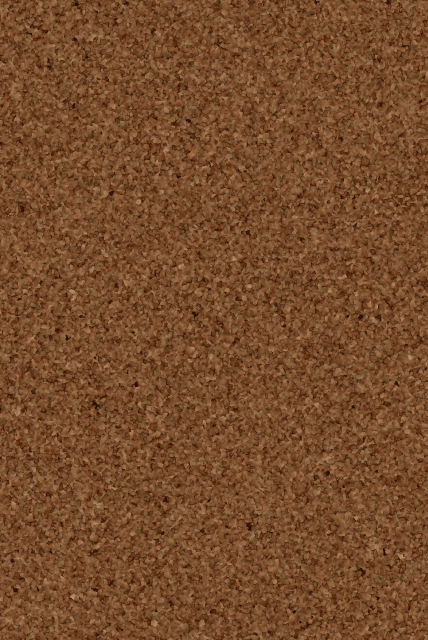
Reproduce this texture procedurally as a WebGL 2 fragment shader.

```glsl
#version 300 es
precision highp float;
precision highp int;

uniform vec2 u_resolution;
out vec4 fragColor;

const float GRAIN_ROWS    = 164.0;  // grains along the canvas height
const float STRETCH_MAX   = 2.2;    // longest grain proportion
const float SIZE_SPREAD   = 0.40;   // variation of grain size
const float EDGE_WARP     = 0.45;   // raggedness of grain outlines
const float TONE_SPREAD   = 0.092;  // brightness variation between grains
const float TONE_ALTERNATE = 0.024; // contrast between adjoining grains
const float TILT_SHADING  = 0.10;   // light slope across a tilted flake
const float HUE_SPREAD    = 0.016;  // reddish to olive variation
const float CREVICE_WIDTH = 0.30;   // gap between grains, in cells
const float CREVICE_DEPTH = 0.19;
const float FIBRE_DEPTH   = 0.10;   // fine mottling inside grains
const float CLOUD_DEPTH   = 0.010;  // broad unevenness of the sheet
const float PALE_SHARE    = 0.035;
const float PALE_LIFT     = 0.07;
const float PIT_SHARE     = 0.007;
const float PIT_DEPTH     = 0.26;
const int   SAMPLES       = 2;      // antialiasing samples per axis

const vec3 CORK_COLOR = vec3(0.494, 0.323, 0.191);
const vec3 PIT_COLOR  = vec3(0.11, 0.065, 0.035);
const vec3 TONE_AXIS  = vec3(1.0, 1.0, 0.88);
const vec3 SHADE_AXIS = vec3(1.0, 0.92, 0.72);
const vec3 HUE_AXIS   = vec3(1.0, -0.45, -0.5);

// Integer hash giving three values in 0..1
vec3 hash3(ivec2 cell, int seed) {
    uvec3 v = uvec3(ivec3(cell, seed) + 4096);
    v = v * 1664525u + 1013904223u;
    v.x += v.y * v.z;
    v.y += v.z * v.x;
    v.z += v.x * v.y;
    v ^= v >> 16u;
    v.x += v.y * v.z;
    v.y += v.z * v.x;
    v.z += v.x * v.y;
    return vec3(v >> 8u) / 16777216.0;
}

vec2 valueNoise(vec2 p, int seed) {
    ivec2 c = ivec2(floor(p));
    vec2 f = fract(p);
    f = f * f * (3.0 - 2.0 * f);
    vec2 low  = mix(hash3(c, seed).xy, hash3(c + ivec2(1, 0), seed).xy, f.x);
    vec2 high = mix(hash3(c + ivec2(0, 1), seed).xy, hash3(c + ivec2(1, 1), seed).xy, f.x);
    return mix(low, high, f.y);
}

// Distance to a turned, stretched and slightly angular grain
float grainDistance(vec2 offset, vec3 shape) {
    float angle = shape.x * 3.14159;
    float c = cos(angle), s = sin(angle);
    float stretch = sqrt(mix(1.0, STRETCH_MAX, shape.y));
    vec2 q = abs(mat2(c, -s, s, c) * offset) * vec2(1.0 / stretch, stretch);
    float size = 1.0 + SIZE_SPREAD * (shape.z - 0.5) * 2.0;
    return mix(length(q), max(q.x, q.y), 0.6) / size;
}

// Nearest grain in xy, gap to the next grain in z
vec3 nearestGrain(vec2 p) {
    ivec2 base = ivec2(floor(p));
    ivec2 owner = base;
    float first = 9.0, second = 9.0;
    for (int y = -2; y <= 2; y++) {
        for (int x = -2; x <= 2; x++) {
            ivec2 cell = base + ivec2(x, y);
            vec2 offset = p - vec2(cell) - hash3(cell, 1).xy;
            float d = grainDistance(offset, hash3(cell, 2));
            if (d < first) {
                second = first;
                first = d;
                owner = cell;
            } else {
                second = min(second, d);
            }
        }
    }
    return vec3(vec2(owner), second - first);
}

vec3 corkColor(vec2 uv) {
    vec2 p = uv * GRAIN_ROWS;
    p += EDGE_WARP * (valueNoise(p * 1.6, 9) - 0.5);
    vec3 grain = nearestGrain(p);
    ivec2 id = ivec2(grain.xy);
    vec3 tint = hash3(id, 3);
    vec3 trait = hash3(id, 4);

    // Grain tone, with rare pale chips
    float tone = (tint.x + tint.y - 1.0) * TONE_SPREAD;
    tone += TONE_ALTERNATE * (float((id.x + id.y) & 1) * 2.0 - 1.0);
    tone += PALE_LIFT * step(trait.x, PALE_SHARE);

    // Flake tilt and fine fibres
    vec2 offset = p - grain.xy - hash3(id, 1).xy;
    float heading = trait.y * 6.28318;
    tone += TILT_SHADING * dot(offset, vec2(cos(heading), sin(heading)));
    tone += FIBRE_DEPTH * (valueNoise(p * 2.1, 6).x - 0.5);

    // Broad unevenness
    tone += CLOUD_DEPTH * (valueNoise(uv * 9.0, 7).x - 0.5);
    vec3 color = CORK_COLOR + TONE_AXIS * tone + HUE_AXIS * HUE_SPREAD * (tint.z * 2.0 - 1.0);

    // Broken crevices and ragged dark pits
    float crevice = 1.0 - smoothstep(0.0, CREVICE_WIDTH, grain.z);
    vec2 gaps = valueNoise(p * 1.4, 5);
    float shade = CREVICE_DEPTH * crevice * smoothstep(0.35, 0.8, gaps.x);
    float pit = step(1.0 - PIT_SHARE, trait.x) * smoothstep(0.3, 0.6, gaps.y);
    return max(color - SHADE_AXIS * (shade + PIT_DEPTH * pit), PIT_COLOR);
}

void main() {
    vec3 sum = vec3(0.0);
    for (int i = 0; i < SAMPLES * SAMPLES; i++) {
        vec2 shift = (vec2(i % SAMPLES, i / SAMPLES) + 0.5) / float(SAMPLES) - 0.5;
        sum += corkColor((gl_FragCoord.xy + shift) / u_resolution.y);
    }
    fragColor = vec4(clamp(sum / float(SAMPLES * SAMPLES), 0.0, 1.0), 1.0);
}
```
